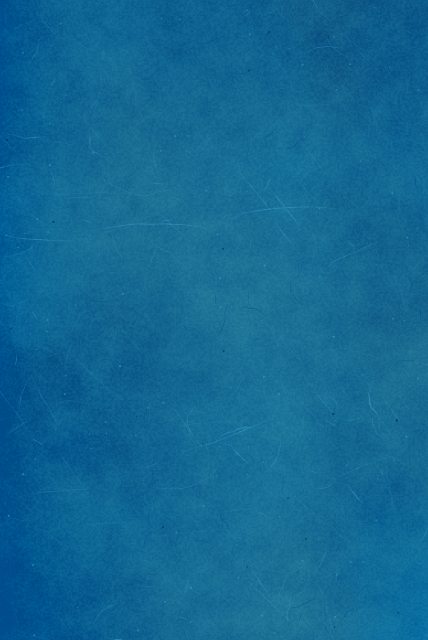
Write a Shadertoy shader that draws this texture.

```glsl
// A worn, painted blue surface: a cloudy tone ramp darkened towards the left,
// top and lower-left, covered by fine grain, pale scratches, dark hairlines
// and specks. Every scattered mark comes from jittered cells in a hashed grid.

const vec3 DEEP_BLUE = vec3(0.012, 0.295, 0.510);
const vec3 MID_BLUE = vec3(0.065, 0.400, 0.570);
const vec3 PALE_TEAL = vec3(0.125, 0.480, 0.612);
const vec3 SCRATCH_CYAN = vec3(0.240, 0.640, 0.800);
const vec3 HAIR_BLUE = vec3(0.010, 0.300, 0.560);
const vec3 CHROMA_SHIFT = vec3(-0.050, 0.004, 0.045);

const float BASE_TONE = 0.67;
const float CLOUD_CONTRAST = 0.75;
const float GRAIN_SCALE = 420.0;
const float GRAIN_CONTRAST = 0.34;
const float SCRATCH_OPACITY = 0.55;
const float HAIR_OPACITY = 0.50;
const float SCRATCH_WIDTH = 0.0008;
const float HAIR_WIDTH = 0.0007;
const float DIAGONAL = -0.87;
const float SHALLOW = 0.15;
const float ANY_ANGLE = 3.14159;

float hash(vec2 p) {
    vec3 q = fract(vec3(p.xyx) * 0.1031);
    q += dot(q, q.yzx + 33.33);
    return fract((q.x + q.y) * q.z);
}

vec4 hash4(vec2 p) {
    vec4 q = fract(vec4(p.xyxy) * vec4(0.1031, 0.1030, 0.0973, 0.1099));
    q += dot(q, q.wzxy + 33.33);
    return fract((q.xxyz + q.yzzw) * q.zywx);
}

float noise(vec2 p) {
    vec2 cell = floor(p), f = fract(p);
    f = f * f * (3.0 - 2.0 * f);
    float low = mix(hash(cell), hash(cell + vec2(1, 0)), f.x);
    float high = mix(hash(cell + vec2(0, 1)), hash(cell + vec2(1, 1)), f.x);
    return mix(low, high, f.y);
}

float fbm(vec2 p) {
    float sum = 0.0, amplitude = 0.5;
    for (int octave = 0; octave < 5; octave++) {
        sum += amplitude * noise(p);
        p = mat2(1.6, 1.2, -1.2, 1.6) * p + 17.3;
        amplitude *= 0.5;
    }
    return sum / 0.97;
}

// One bent, tapering stroke per cell; spread varies the angle around its mean.
float strokes(vec2 p, float scale, float angle, float spread, float bend,
              float width, float seed) {
    float pixel = 1.0 / iResolution.y, sum = 0.0;
    vec2 grid = p * scale + seed * 7.31;
    for (int j = -1; j <= 1; j++) {
        for (int i = -1; i <= 1; i++) {
            vec2 cell = floor(grid) + vec2(i, j);
            vec4 place = hash4(cell + seed * 31.7 + 100.0);
            vec4 form = hash4(cell + seed * 53.9 + 300.0);
            float a = angle + spread * (place.z - 0.5);
            vec2 q = mat2(cos(a), -sin(a), sin(a), cos(a)) * (grid - cell - place.xy);
            q.y += bend * (form.x - 0.5) * q.x * q.x;
            q.y += 0.06 * bend * (noise(vec2(q.x * 5.0, form.w * 90.0) + 20.0) - 0.5);
            float reach = mix(0.2, 0.9, form.y * form.y);
            float taper = 1.0 - smoothstep(0.3 * reach, reach, abs(q.x));
            float line = 1.0 - smoothstep(width - 0.5 * pixel, width + 0.5 * pixel,
                                          abs(q.y) / scale);
            sum += line * taper * form.z * form.z;
        }
    }
    return sum;
}

// Sparse round dots, kept inside their cells.
float specks(vec2 p, float scale, float share, float radius, float seed) {
    vec2 grid = p * scale + seed;
    vec4 r = hash4(floor(grid) + seed * 11.0);
    float d = length(fract(grid) - mix(vec2(0.25), vec2(0.75), r.xy)) / scale;
    float pixel = 1.0 / iResolution.y, size = radius * (0.5 + r.w);
    return step(r.z, share) * (1.0 - smoothstep(size - 0.5 * pixel, size + 0.5 * pixel, d));
}

void mainImage(out vec4 fragColor, in vec2 fragCoord) {
    vec2 uv = fragCoord / iResolution.xy;
    vec2 p = fragCoord / iResolution.y;

    // Broad shading, clouds and grain combine into one tone
    float leftEdge = exp(-9.0 * uv.x);
    float topShade = smoothstep(0.68, 1.0, uv.y);
    float cornerShade = 1.0 - smoothstep(0.0, 0.65, length(uv - vec2(0.05, 0.0)));
    float clouds = fbm(p * 5.0 + 3.0) - 0.5;
    float mottle = fbm(p * 34.0 + 40.0) - 0.5;
    float grain = noise(p * GRAIN_SCALE) - 0.5;
    float tone = BASE_TONE - 0.42 * leftEdge - 0.30 * topShade - 0.36 * cornerShade
               + CLOUD_CONTRAST * clouds + 0.40 * mottle + GRAIN_CONTRAST * grain;
    vec3 color = mix(DEEP_BLUE, MID_BLUE, clamp(tone * 2.0, 0.0, 1.0));
    color = mix(color, PALE_TEAL, clamp(tone * 2.0 - 1.0, 0.0, 1.2));

    // Richer blue at the left edge, the lower right and in patches
    float rich = 0.8 * leftEdge + 1.2 * (fbm(p * 4.0 + 71.0) - 0.5);
    rich += 0.9 * (1.0 - smoothstep(0.0, 0.35, length(uv - vec2(1.0, 0.0))));
    color += CHROMA_SHIFT * rich;

    // Dark hairlines, then pale scratches, both gathered in patches
    float wear = smoothstep(0.30, 0.68, fbm(p * 6.0 + 120.0));
    float hairs = strokes(p, 15.0, 0.0, ANY_ANGLE, 1.8, HAIR_WIDTH, 1.0)
                + strokes(p, 24.0, 0.0, ANY_ANGLE, 1.8, HAIR_WIDTH, 2.0);
    color = mix(color, HAIR_BLUE, HAIR_OPACITY * min(hairs, 1.0) * (1.1 - 0.5 * wear));
    float scratches = strokes(p, 5.0, DIAGONAL, 0.35, 0.1, SCRATCH_WIDTH, 3.0)
                    + strokes(p, 9.0, DIAGONAL, 0.30, 0.1, SCRATCH_WIDTH, 4.0)
                    + strokes(p, 7.0, SHALLOW, 0.50, 0.4, SCRATCH_WIDTH, 5.0)
                    + strokes(p, 10.0, 0.0, ANY_ANGLE, 1.3, SCRATCH_WIDTH, 6.0)
                    + strokes(p, 19.0, 0.0, ANY_ANGLE, 1.6, SCRATCH_WIDTH, 7.0);
    float broken = 0.45 + 0.75 * noise(p * 110.0);
    scratches = min(scratches * broken * (0.25 + 0.75 * wear), 1.0);
    color = mix(color, SCRATCH_CYAN, SCRATCH_OPACITY * scratches);

    // Chips and pits
    color = mix(color, SCRATCH_CYAN, 0.5 * specks(p, 45.0, 0.10, 0.0011, 8.0));
    color = mix(color, DEEP_BLUE * 0.6, 0.6 * specks(p, 30.0, 0.03, 0.0014, 9.0));

    fragColor = vec4(clamp(color, 0.0, 1.0), 1.0);
}
```
